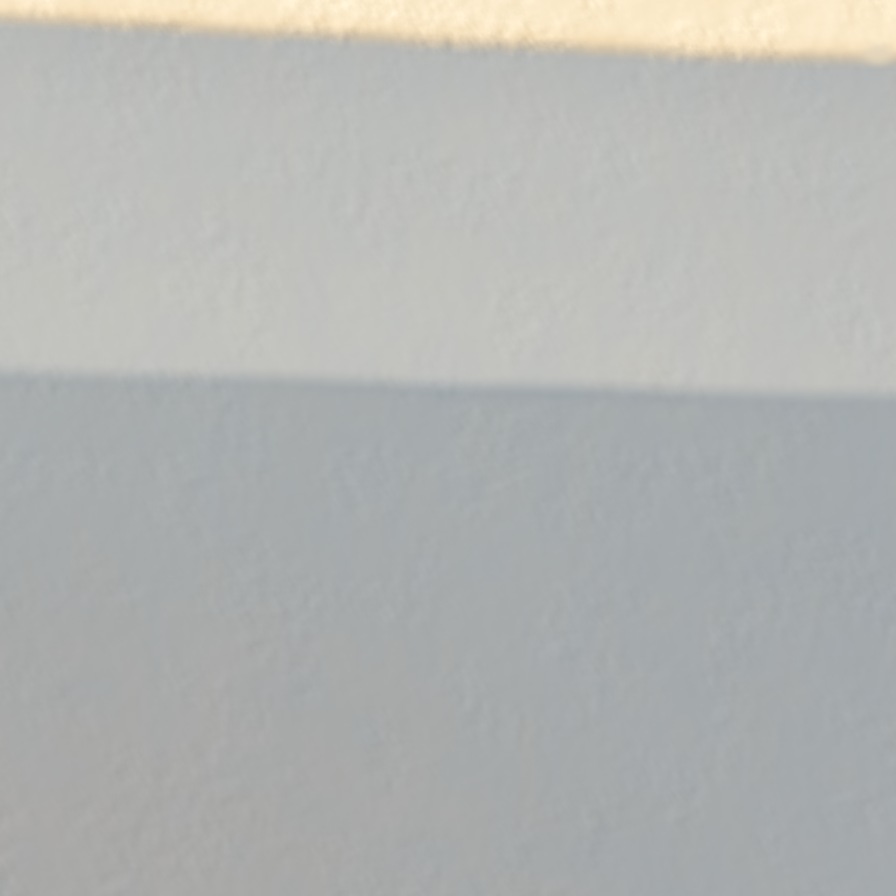
Reproduce this texture procedurally as a Shadertoy shader.

```glsl
// A softly lit plaster wall: a sunlit strip above two bands of cool shade.
// Sloping wavy edges split the bands; each band is a colour gradient,
// and value noise gives blotches, patchy relief and a blurred sunlit border.

#define SUN_EDGE_LEFT 0.979
#define SUN_EDGE_SLOPE 0.052
#define SHADE_EDGE_LEFT 0.586
#define SHADE_EDGE_SLOPE 0.027
#define SUN_SOFTNESS 0.013
#define SHADE_SOFTNESS 0.012
#define RELIEF 0.027
#define SUN_RELIEF 0.070
#define BLOTCH 0.012
#define MOTTLE 0.010
#define GRAIN_SCALE 76.0

float hash(vec2 p) {
    vec3 q = fract(vec3(p.xyx) * 0.1031);
    q += dot(q, q.yzx + 33.33);
    return fract((q.x + q.y) * q.z);
}

float noise(vec2 p) {
    vec2 cell = floor(p), f = fract(p);
    f = f * f * (3.0 - 2.0 * f);
    float low = mix(hash(cell), hash(cell + vec2(1.0, 0.0)), f.x);
    float high = mix(hash(cell + vec2(0.0, 1.0)), hash(cell + vec2(1.0)), f.x);
    return mix(low, high, f.y);
}

float fbm(vec2 p) {
    float sum = 0.0, weight = 0.5;
    for (int i = 0; i < 4; i++) {
        sum += weight * noise(p);
        p = mat2(1.6, 1.2, -1.2, 1.6) * p + 7.3;
        weight *= 0.5;
    }
    return sum / 0.9375;
}

// Height difference along the light direction, stronger in scattered patches
float plasterRelief(vec2 uv) {
    vec2 p = mat2(0.9, -0.35, 0.45, 0.75) * uv * GRAIN_SCALE;
    float patches = 0.5 + 1.1 * smoothstep(0.25, 0.8, noise(uv * 21.0 + 5.0));
    return patches * (fbm(p) - fbm(p + vec2(-0.35, 0.4)));
}

// Shade below the lower edge: cool at the top and right, grey at lower left
vec3 lowerShade(vec2 uv) {
    float rise = smoothstep(0.05, 0.58, uv.y);
    vec3 left = mix(vec3(0.660, 0.661, 0.656), vec3(0.656, 0.674, 0.679), rise);
    vec3 right = mix(vec3(0.646, 0.664, 0.672), vec3(0.645, 0.668, 0.677), rise);
    return mix(left, right, smoothstep(0.1, 1.0, uv.x));
}

// Middle band: cool under the sunlit strip, warmer and lighter downward
vec3 middleShade(vec2 uv, float depth) {
    vec3 color = mix(vec3(0.718, 0.726, 0.720), vec3(0.742, 0.748, 0.736),
                     smoothstep(0.0, 0.12, depth));
    color = mix(color, vec3(0.760, 0.762, 0.747), smoothstep(0.12, 0.36, depth));
    return color - vec3(0.008, 0.007, 0.004) * smoothstep(0.65, 1.0, uv.x);
}

void mainImage(out vec4 fragColor, in vec2 fragCoord) {
    vec2 uv = fragCoord / iResolution.xy;
    float pixel = 1.0 / iResolution.y;
    float relief = plasterRelief(uv);

    // Signed heights above both edges
    float sunEdge = SUN_EDGE_LEFT - SUN_EDGE_SLOPE * uv.x
                  + 0.007 * smoothstep(0.8, 1.0, uv.x)
                  + 0.003 * (noise(vec2(uv.x * 24.0, 2.0)) - 0.5);
    float shadeEdge = SHADE_EDGE_LEFT - SHADE_EDGE_SLOPE * uv.x
                    + 0.004 * (noise(vec2(uv.x * 10.0, 9.0)) - 0.5);
    float sunHeight = uv.y - sunEdge;
    float shadeHeight = uv.y - shadeEdge;

    // Shaded wall, with a faint line under the lower edge, strongest mid-width
    float lineStrength = 0.3 + 0.7 * exp(-pow((uv.x - 0.6) / 0.22, 2.0));
    vec3 lower = lowerShade(uv);
    lower -= lineStrength * vec3(0.022, 0.016, 0.009)
           * exp(-pow((shadeHeight + 0.007) / 0.011, 2.0));
    float shadeBlend = smoothstep(-SHADE_SOFTNESS - pixel, SHADE_SOFTNESS + pixel, shadeHeight);
    vec3 color = mix(lower, middleShade(uv, -sunHeight), shadeBlend);

    // Broad stains, small colour mottling and fine plaster relief
    float blotch = fbm(uv * vec2(9.0, 6.0) + 3.0) - 0.5;
    float mottle = noise(uv * vec2(34.0, 22.0)) - 0.5;
    color += BLOTCH * blotch * vec3(1.0, 0.8, 0.5);
    color += MOTTLE * mottle * vec3(1.0, 0.2, -0.6);
    color += RELIEF * relief;

    // Sunlit strip, with a warm fringe at its border
    vec3 sun = mix(vec3(0.965, 0.880, 0.735), vec3(0.985, 0.920, 0.795),
                   smoothstep(0.0, 0.030, sunHeight));
    sun += SUN_RELIEF * relief * vec3(0.7, 0.9, 1.2);
    sun += 0.05 * (fbm(uv * 24.0) - 0.5) * vec3(0.5, 0.8, 1.3);
    float sunBlend = smoothstep(-SUN_SOFTNESS - pixel, SUN_SOFTNESS + pixel,
                                sunHeight + 0.004 * relief);
    color = mix(color, sun, sunBlend);
    color -= vec3(0.020, 0.034, 0.050) * exp(-pow(sunHeight / 0.009, 2.0));

    // Pale chip hanging below the strip at the right end
    vec2 chip = (uv - vec2(0.980, 0.940)) / vec2(0.018, 0.013);
    float chipMask = 1.0 - smoothstep(0.3, 1.4, length(chip) + 0.5 * relief);
    color = mix(color, vec3(0.900, 0.845, 0.745), 0.8 * chipMask);

    fragColor = vec4(clamp(color, 0.0, 1.0), 1.0);
}
```
